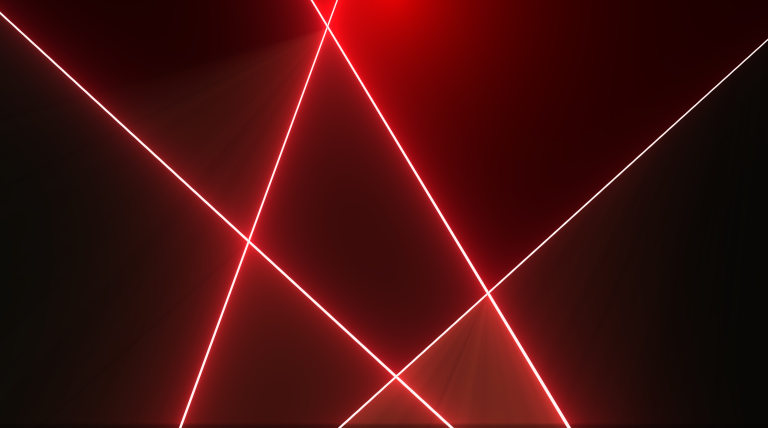
This background is drawn by a Shadertoy shader. Its source:

```glsl
// Four glowing laser beams crossing a dark red stage with smoky light fans.

const vec3 GLOW_RED = vec3(0.86, 0.075, 0.14);
const vec3 CORE_WHITE = vec3(1.0, 0.95, 0.95);
const vec3 NIGHT_RED = vec3(0.075, 0.0, 0.0);
const vec3 WINE = vec3(0.125, 0.035, 0.025);
const vec3 UMBER = vec3(0.155, 0.055, 0.035);
const vec3 OLIVE_BLACK = vec3(0.045, 0.042, 0.028);
const vec3 COPPER = vec3(0.30, 0.13, 0.085);

struct Beam { vec2 from; vec2 to; vec2 halfWidth; vec2 strength; };

float hash(float n) { return fract(sin(n * 127.1) * 43758.5); }

float noise(float x) {
    float cell = floor(x);
    return mix(hash(cell), hash(cell + 1.0), smoothstep(0.0, 1.0, x - cell));
}

// Signed distance to a line, positive on the left of its direction
float sideDistance(vec2 p, Beam b) {
    vec2 dir = normalize(b.to - b.from);
    vec2 q = p - b.from;
    return dir.x * q.y - dir.y * q.x;
}

float along(vec2 p, Beam b) {
    vec2 dir = b.to - b.from;
    return clamp(dot(p - b.from, dir) / dot(dir, dir), 0.0, 1.0);
}

float softStep(float d, float pixel) { return smoothstep(-pixel, pixel, d); }

// Angle below the horizontal, seen from an apex and opening to the left
float fanAngle(vec2 p, vec2 apex) {
    return atan(apex.y - p.y, apex.x - p.x);
}

// Faint streaks that spread from an apex
float fan(float angle, float frequency) {
    return 0.65 * noise(angle * frequency) + 0.35 * noise(angle * frequency * 2.7);
}

// Thin dark fold starting at an apex
float crease(vec2 p, vec2 from, vec2 to) {
    vec2 dir = to - from;
    float t = clamp(dot(p - from, dir) / dot(dir, dir), 0.0, 1.0);
    return 1.0 - 0.16 * exp(-length(p - from - t * dir) / 0.003);
}

void mainImage(out vec4 fragColor, in vec2 fragCoord) {
    vec2 p = fragCoord / iResolution.y;
    float pixel = 1.0 / iResolution.y;

    Beam beams[4] = Beam[4](
        Beam(vec2(0.0, 0.970), vec2(1.056, 0.0), vec2(0.0022, 0.0032), vec2(0.55, 0.9)),
        Beam(vec2(0.788, 1.0), vec2(0.421, 0.0), vec2(0.0016, 0.0028), vec2(0.9, 0.9)),
        Beam(vec2(0.728, 1.0), vec2(1.330, 0.0), vec2(0.0021, 0.0038), vec2(0.85, 1.0)),
        Beam(vec2(1.788, 0.902), vec2(0.793, 0.0), vec2(0.0016, 0.0025), vec2(0.1, 0.5)));

    // Which side of each beam the point lies on
    float aboveA = softStep(sideDistance(p, beams[0]), pixel);
    float eastB = softStep(sideDistance(p, beams[1]), pixel);
    float eastC = softStep(sideDistance(p, beams[2]), pixel);
    float belowD = softStep(sideDistance(p, beams[3]), pixel);

    // Upper left fan
    vec2 apex = vec2(0.767, 0.935);
    float angle = fanAngle(p, apex);
    float streaks = fan(angle, 24.0);
    float reach = smoothstep(0.95, 0.15, length(p - apex));
    float wedge = smoothstep(0.20, 0.48, angle);
    vec3 fanColor = mix(OLIVE_BLACK, UMBER, reach) * (0.88 + 0.24 * streaks);
    vec3 leftTop = mix(NIGHT_RED, fanColor, wedge);

    // Lower left smoke
    float smoke = smoothstep(-0.15, 0.55, p.x - 0.35 * p.y);
    vec3 leftLow = mix(OLIVE_BLACK, UMBER, smoke) * (0.92 + 0.16 * streaks);
    vec3 color = mix(leftLow, leftTop, aboveA);

    // Centre, lower middle and upper right
    vec3 middle = mix(UMBER * 1.1, WINE, aboveA);
    color = mix(color, middle, eastB * (1.0 - eastC));
    color = mix(color, NIGHT_RED, eastC);

    // Right smoke and the copper corner below the last beam
    float rightRays = fan(fanAngle(p, vec2(1.80, 1.15)), 32.0);
    vec3 rightLow = mix(UMBER * 0.85, OLIVE_BLACK * 0.65, smoothstep(1.28, 1.74, p.x));
    rightLow *= 0.88 + 0.24 * rightRays;
    vec3 corner = COPPER * (0.85 + 0.3 * fan(fanAngle(p, vec2(1.14, 0.316)), 9.0));
    color = mix(color, mix(corner, rightLow, eastC), belowD);

    // Folds in the smoke
    color *= crease(p, apex, vec2(0.0, 0.72));
    color *= crease(p, apex, vec2(0.0, 0.56));
    color *= crease(p, vec2(0.581, 0.437), vec2(0.09, 0.0));
    color *= crease(p, vec2(1.14, 0.316), vec2(1.0, 0.0));

    // Red lamp at the top edge
    float lamp = exp(-4.2 * length(p - vec2(0.92, 1.02)));
    color += vec3(0.78, 0.0, 0.0) * lamp * mix(0.28, 1.0, eastC) * (1.0 - belowD);

    // Beam halos and white cores
    float core = 0.0;
    for (int i = 0; i < 4; i++) {
        float d = abs(sideDistance(p, beams[i]));
        float t = along(p, beams[i]);
        float strength = mix(beams[i].strength.x, beams[i].strength.y, t);
        float width = mix(beams[i].halfWidth.x, beams[i].halfWidth.y, t);
        float halo = 0.34 * exp(-d / 0.022) + 0.34 * exp(-d / 0.095);
        color += GLOW_RED * strength * halo * (1.0 - 0.35 * color.r);
        color += vec3(0.3, 0.12, 0.14) * strength * exp(-d / 0.004);
        core = max(core, clamp((width - d) / pixel + 0.5, 0.0, 1.0));
    }
    color *= mix(0.7, 1.0, smoothstep(0.004, 0.014, p.y));
    color = mix(color, CORE_WHITE, core);
    fragColor = vec4(clamp(color, 0.0, 1.0), 1.0);
}
```
